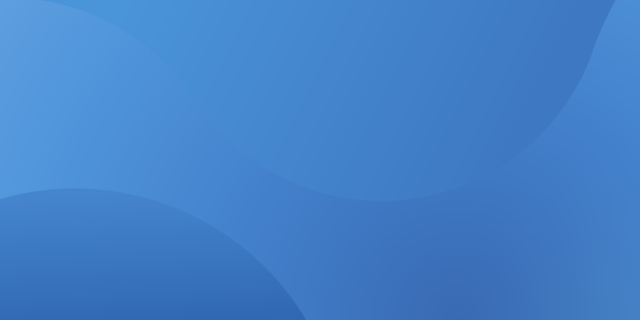
This background is drawn by a WebGL 2 fragment shader. Its source:

```glsl
#version 300 es
precision highp float;

uniform vec2 u_resolution;
out vec4 outColor;

// Circles as (centre x, centre y, radius), in canvas heights
#define CREST  vec3(0.026, 0.323, 0.684)
#define TROUGH vec3(1.192, 1.072, 0.700)
#define FLARE  vec3(2.833, 0.495, 1.040)
#define HILL   vec3(0.234, -0.430, 0.841)
#define CREST_END 0.60
#define FLARE_START vec2(1.854, 0.844)
#define SHADE_FOCUS vec2(1.432, 0.0)

vec3 rgb(float r, float g, float b) {
    return vec3(r, g, b) / 255.0;
}

// Positive inside the circle
float insideCircle(vec2 p, vec3 circle) {
    return circle.z - length(p - circle.xy);
}

// Three arcs joined at their tangent points; positive below the curve
float waveDistance(vec2 p) {
    if (p.x < CREST_END) return insideCircle(p, CREST);
    if (all(greaterThan(p, FLARE_START))) return insideCircle(p, FLARE);
    return -insideCircle(p, TROUGH);
}

vec3 skyColor(vec2 p) {
    float t = (p.x + 0.5 * (1.0 - p.y) - 0.39) / 1.485;
    return mix(rgb(74.0, 148.0, 218.0), rgb(62.0, 119.0, 194.0), clamp(t, 0.0, 1.0));
}

// Brightens with distance from a dark focus on the lower edge
vec3 waveColor(vec2 p) {
    float d = length(p - SHADE_FOCUS);
    vec3 color = mix(rgb(56.0, 106.0, 178.0), rgb(66.0, 126.0, 202.0), clamp(d / 0.65, 0.0, 1.0));
    color = mix(color, rgb(78.0, 147.0, 218.0), clamp((d - 0.65) / 0.65, 0.0, 1.0));
    color = mix(color, rgb(92.0, 158.0, 222.0), clamp((d - 1.3) / 0.43, 0.0, 1.0));
    // Soft grey-green tint in the lower right corner
    float corner = 1.0 - smoothstep(0.0, 0.6, length(p - vec2(2.0, 0.0)));
    return color + corner * rgb(4.0, 5.0, -2.0);
}

vec3 hillColor(vec2 p) {
    float t = p.y / 0.41 + 0.12 * (0.6 - p.x);
    return mix(rgb(49.0, 104.0, 180.0), rgb(69.0, 133.0, 206.0), clamp(t, 0.0, 1.0));
}

void main() {
    vec2 p = gl_FragCoord.xy / u_resolution.y;
    float edge = 0.8 / u_resolution.y;

    // Layers from back to front
    vec3 color = skyColor(p);
    color = mix(color, waveColor(p), smoothstep(-edge, edge, waveDistance(p)));
    color = mix(color, hillColor(p), smoothstep(-edge, edge, insideCircle(p, HILL)));
    outColor = vec4(color, 1.0);
}
```
